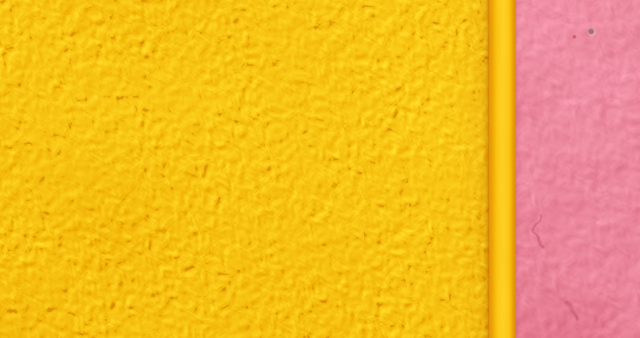
Give the GLSL for this texture, as a Shadertoy shader.

```glsl
// Rough yellow plaster wall with a vertical yellow pipe beside a pink plaster strip.

const float PIPE_LEFT = 1.452;   // lengths are in canvas heights
const float PIPE_RIGHT = 1.531;

float hash(vec2 p) {
    vec3 q = fract(vec3(p.xyx) * 0.1031);
    q += dot(q, q.yzx + 33.33);
    return fract((q.x + q.y) * q.z);
}

float noise(vec2 p) {
    vec2 i = floor(p);
    vec2 f = fract(p);
    f = f * f * (3.0 - 2.0 * f);
    return mix(mix(hash(i), hash(i + vec2(1, 0)), f.x),
               mix(hash(i + vec2(0, 1)), hash(i + vec2(1, 1)), f.x), f.y);
}

float fbm(vec2 p) {
    float sum = 0.0;
    float gain = 0.5;
    for (int i = 0; i < 4; i++) {
        sum += gain * noise(p);
        p = mat2(1.6, 1.2, -1.2, 1.6) * p + 17.3;
        gain *= 0.5;
    }
    return sum;
}

// Bumpy surface height: warped medium lumps plus fine grain
float plasterHeight(vec2 p, float scale) {
    vec2 q = p * scale;
    q += 1.2 * vec2(noise(q * 0.5), noise(q * 0.5 + 41.0));
    return 0.6 * noise(q) + 0.4 * noise(q * 2.1 + 9.0);
}

// Slope toward a light at the upper left, about -1 to 1
float relief(vec2 p, float scale) {
    vec2 toLight = vec2(-0.3, 0.4) / scale;
    return plasterHeight(p - toLight, scale) - plasterHeight(p + toLight, scale);
}

float spot(vec2 p, vec2 center, float radius, float blur) {
    return 1.0 - smoothstep(radius - blur, radius + blur, length(p - center));
}

float segmentDistance(vec2 p, vec2 a, vec2 b) {
    vec2 d = b - a;
    return length(p - a - d * clamp(dot(p - a, d) / dot(d, d), 0.0, 1.0));
}

vec3 yellowWall(vec2 p) {
    float patches = fbm(p * 3.0) - 0.47;
    float light = 0.35 + 0.25 * p.y + 0.12 * p.x + 0.5 * patches;
    vec3 color = mix(vec3(0.945, 0.705, 0.03), vec3(0.98, 0.80, 0.10), clamp(light, 0.0, 1.0));

    float slope = relief(p, 62.0);
    float roughness = 0.7 + 0.6 * noise(p * 7.0);
    color += slope * roughness * vec3(0.06, 0.13, 0.11);

    // Sparse pits collect shade
    float pit = smoothstep(0.27, 0.55, -slope) * smoothstep(0.35, 0.7, noise(p * 24.0));
    color = mix(color, vec3(0.80, 0.50, 0.03), 0.6 * pit);

    // Narrow contact shadow over a wide soft falloff next to the pipe
    float gap = max(PIPE_LEFT - p.x, 0.0);
    float shade = 0.5 * exp(-gap / 0.007) + 0.16 * exp(-gap / 0.035);
    return mix(color, vec3(0.70, 0.34, 0.01), shade);
}

vec3 pinkWall(vec2 p) {
    float light = 0.25 + 0.55 * p.y + 0.8 * (fbm(p * 4.0 + 5.0) - 0.47);
    vec3 color = mix(vec3(0.895, 0.475, 0.56), vec3(0.95, 0.585, 0.67), clamp(light, 0.0, 1.0));
    color += relief(p, 50.0) * vec3(0.06, 0.085, 0.085);
    color += relief(p, 16.0) * vec3(0.025, 0.04, 0.04);

    // Faint bent crack and a dent
    vec2 wobble = 0.012 * vec2(noise(p * 40.0), noise(p * 40.0 + 8.0)) - 0.006;
    vec2 bend = vec2(1.583, 0.315);
    float crack = min(segmentDistance(p + wobble, vec2(1.605, 0.365), bend),
                      segmentDistance(p + wobble, bend, vec2(1.615, 0.265)));
    float dent = segmentDistance(p + wobble, vec2(1.685, 0.105), vec2(1.715, 0.055));
    color -= vec3(0.09, 0.10, 0.09) * (1.0 - smoothstep(0.0, 0.007, crack));
    color -= vec3(0.08, 0.09, 0.08) * (1.0 - smoothstep(0.0, 0.010, dent));

    // Grey plug with a pale rim, and a red chip
    vec2 plug = vec2(1.755, 0.907);
    color = mix(color, vec3(0.93, 0.70, 0.72), 0.6 * spot(p, plug + vec2(0.003, -0.003), 0.012, 0.004));
    color = mix(color, vec3(0.55, 0.42, 0.43), 0.85 * spot(p, plug, 0.008, 0.003));
    color = mix(color, vec3(0.80, 0.25, 0.32), 0.7 * spot(p, vec2(1.705, 0.891), 0.005, 0.003));

    float gap = max(p.x - PIPE_RIGHT, 0.0);
    return mix(color, vec3(0.72, 0.30, 0.33), 0.3 * exp(-gap / 0.006));
}

vec3 pipe(vec2 p) {
    float across = (p.x - PIPE_LEFT) / (PIPE_RIGHT - PIPE_LEFT);
    vec3 color = mix(vec3(0.91, 0.60, 0.01), vec3(0.98, 0.76, 0.06), smoothstep(0.0, 0.35, across));
    color = mix(color, vec3(1.0, 0.83, 0.17), 0.7 * exp(-pow((across - 0.52) / 0.2, 2.0)));
    color = mix(color, vec3(0.88, 0.57, 0.02), smoothstep(0.72, 1.0, across));
    return color + 0.012 * (noise(p * vec2(60.0, 9.0)) - 0.5);
}

void mainImage(out vec4 fragColor, in vec2 fragCoord) {
    // Fit the layout to the canvas width while keeping height units
    vec2 p = fragCoord / iResolution.xy * vec2(1.9, 1.0);
    float edge = 0.75 / iResolution.y;
    vec3 color = mix(yellowWall(p), pipe(p), smoothstep(-edge, edge, p.x - PIPE_LEFT));
    color = mix(color, pinkWall(p), smoothstep(-edge, edge, p.x - PIPE_RIGHT));
    fragColor = vec4(clamp(color, 0.0, 1.0), 1.0);
}
```
